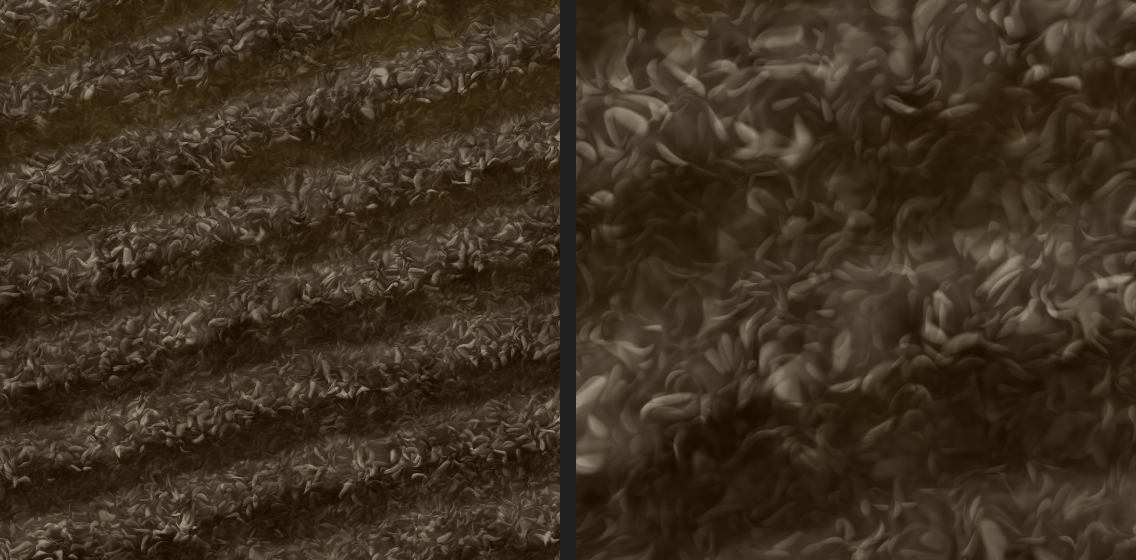
Left, the full canvas; right, a detail of the centre.
Reproduce this texture procedurally as a Shadertoy shader.

```glsl
// Slanting ridges of dry shredded mulch separated by dark, mossy soil furrows.
// A fanning stripe coordinate, roughened by noise, sets the ridge profile;
// curved flecks on jittered grids and noise folds give the ragged surface.

const vec3 SOIL_DARK = vec3(0.135, 0.085, 0.028);
const vec3 STRAW_PALE = vec3(0.50, 0.45, 0.38);
const vec3 MOSS_TINT = vec3(0.020, 0.015, -0.014);
const float FLECK_MEAN = 0.28;

// Three random values per grid point, without sine
vec3 hash3(vec2 p) {
    vec3 q = fract(vec3(p.xyx) * vec3(0.1031, 0.1030, 0.0973));
    q += dot(q, q.yxz + 33.33);
    return fract((q.xxy + q.yzz) * q.zyx);
}

float valueNoise(vec2 p) {
    vec2 cell = floor(p);
    vec2 f = fract(p);
    f = f * f * (3.0 - 2.0 * f);
    float low = mix(hash3(cell).x, hash3(cell + vec2(1, 0)).x, f.x);
    float high = mix(hash3(cell + vec2(0, 1)).x, hash3(cell + vec2(1, 1)).x, f.x);
    return mix(low, high, f.y);
}

float fbm(vec2 p) {
    float sum = 0.0;
    float weight = 0.5;
    for (int i = 0; i < 4; i++) {
        sum += weight * valueNoise(p);
        p = mat2(1.6, 1.2, -1.2, 1.6) * p + 7.3;
        weight *= 0.5;
    }
    return sum / 0.9375;
}

// Thin winding folds, centred on zero
float folds(vec2 p) {
    vec2 bend = vec2(valueNoise(p * 0.6 + 3.0), valueNoise(p * 0.6 + 71.0));
    float n = valueNoise(p + 2.2 * bend);
    return 0.68 - abs(2.0 * n - 1.0);
}

// Brightness of overlapping curved flecks, one per cell of the grid
float fleckLayer(vec2 p, float cells, float seed) {
    vec2 g = p * cells;
    vec2 home = floor(g);
    float shade = 0.10;
    for (int y = -1; y <= 1; y++) {
        for (int x = -1; x <= 1; x++) {
            vec2 cell = home + vec2(x, y);
            vec3 place = hash3(cell + seed);
            vec3 form = hash3(cell + seed + 57.0);
            float flow = valueNoise(cell * 0.22 + seed) - 0.5;
            float angle = 0.55 + 2.2 * flow + 1.9 * (place.z - 0.5);
            float c = cos(angle);
            float s = sin(angle);
            vec2 q = mat2(c, -s, s, c) * (g - cell - place.xy);
            q.y += (form.x - 0.5) * 1.6 * q.x * q.x;
            vec2 e = q / vec2(mix(0.55, 0.95, form.y), mix(0.22, 0.40, place.z));
            float cover = smoothstep(1.0, 0.5, length(e));
            float tone = (0.12 + 0.88 * form.z) * (0.75 + 0.45 * e.y);
            shade = mix(shade, tone, cover);
        }
    }
    return shade;
}

// Ridge number at a point: rows spread slightly towards the right
float ridgeCoordinate(vec2 p) {
    return (p.y - 0.023 - 0.24 * p.x) / (0.158 + 0.012 * p.x);
}

// Crisp upper edge, crumbling lower edge; d is the offset in row spacings
float ridgeProfile(float d, float spread) {
    float upper = smoothstep(0.32, 0.20, d);
    float lower = smoothstep(-0.36 - spread, -0.18 - spread, d);
    return upper * lower;
}

void mainImage(out vec4 fragColor, in vec2 fragCoord) {
    vec2 p = fragCoord / iResolution.xy;

    // Fleck texture, coarse over fine, crossed by winding folds
    vec2 warp = vec2(valueNoise(p * 45.0), valueNoise(p * 45.0 + 19.0)) - 0.5;
    vec2 warped = p + 0.016 * warp;
    float coarse = fleckLayer(warped, 50.0, 3.0) - FLECK_MEAN;
    float fine = fleckLayer(warped, 92.0, 211.0) - FLECK_MEAN;
    float fold = folds(warped * 62.0);
    float mulch = 0.60 * coarse + 0.45 * fine + 0.17 * fold;
    float clump = valueNoise(p * 30.0 + 23.0) - 0.5;

    // Uneven row outline, frayed by the flecks
    float row = ridgeCoordinate(p) + 0.20 * (fbm(p * 9.0) - 0.5);
    row += 0.12 * clump + 0.18 * coarse;
    float d = fract(row + 0.5) - 0.5;
    float spread = 0.30 * (fbm(p * 6.0 + 31.0) - 0.5);
    float ridge = ridgeProfile(d, spread);

    // Mulch brightness: worn patches, lit crest and occasional pale clusters
    float wear = fbm(p * 12.0 + 5.0) - 0.5;
    float cluster = smoothstep(0.62, 0.88, valueNoise(p * vec2(13.0, 17.0) + 11.0));
    float crest = smoothstep(-0.28, 0.14, d);
    float ridgeTone = 0.34 + 0.14 * crest + 0.30 * wear + 0.22 * clump;
    ridgeTone += mulch * (1.25 + 0.9 * wear + 0.7 * cluster) + 0.12 * cluster;

    // Soil brightness: fallen crumbs, and shade beneath each ridge
    float crumbs = smoothstep(0.50, 0.70, fbm(p * 15.0 + 47.0));
    float shadow = smoothstep(-0.50, -0.42, d) * smoothstep(-0.18, -0.34, d);
    float soilTone = 0.09 + 0.38 * mulch + 0.12 * clump + 0.20 * wear;
    soilTone += crumbs * (0.12 + 0.5 * mulch);
    soilTone += 0.09 * smoothstep(0.3, 1.0, p.y) - 0.06 * shadow;

    // Colour, with moss in the upper furrows
    float grain = valueNoise(p * 230.0) - 0.5;
    float tone = mix(soilTone, ridgeTone, ridge) + 0.08 * grain;
    vec3 color = mix(SOIL_DARK, STRAW_PALE, clamp(tone, -0.08, 1.25));
    float moss = smoothstep(0.25, 0.95, p.y) * (1.0 - ridge) * (1.0 + 2.0 * wear);
    color += MOSS_TINT * moss;
    fragColor = vec4(clamp(color, 0.0, 1.0), 1.0);
}
```
